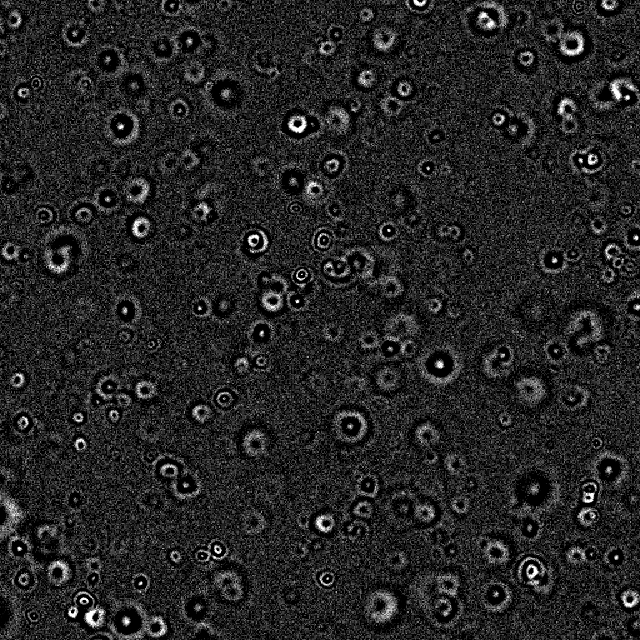
A Shadertoy shader for this texture:

```glsl
// Grainy dark field of scattered particles with concentric diffraction rings.

const float PI = 3.14159265;
const float BASE_LEVEL = 0.122;     // mean grey of the empty field
const float GRAIN_AMOUNT = 0.122;   // standard deviation of the grain
const float GRAIN_CELLS = 512.0;    // grains across the canvas
const float MOTTLE_AMOUNT = 0.03;   // soft uneven background light
const float WARP_SCALE = 38.0;
const float WARP_AMOUNT = 0.0045;   // bends the rings out of round
const float CLUSTER_SCALE = 5.0;
const float DENSITY = 0.40;         // share of cells holding a particle
const float CLUSTERING = 0.55;
const float FAINT = 0.07;           // contrast of the weakest rings
const float STRONG = 1.15;          // contrast of the brightest rings
const float FALLOFF = 1.25;         // how fast the rings fade outward
const int LAYERS = 4;
const float FINEST_CELLS = 25.0;
const float CELLS_STEP = 4.3;       // each layer has this many cells fewer

float hash1(vec2 p) {
    vec3 q = fract(p.xyx * 0.1031);
    q += dot(q, q.yzx + 33.33);
    return fract((q.x + q.y) * q.z);
}

vec2 hash2(vec2 p) {
    vec3 q = fract(p.xyx * vec3(0.1031, 0.1030, 0.0973));
    q += dot(q, q.yzx + 33.33);
    return fract((q.xx + q.yz) * q.zy);
}

// Gradient noise, roughly -0.7 to 0.7
float slope(vec2 corner, vec2 offset) {
    float angle = 2.0 * PI * hash1(corner + 71.0);
    return dot(vec2(cos(angle), sin(angle)), offset);
}

float gradientNoise(vec2 p) {
    vec2 i = floor(p), f = fract(p);
    vec2 w = f * f * f * (f * (f * 6.0 - 15.0) + 10.0);
    vec2 e = vec2(1.0, 0.0);
    return mix(mix(slope(i, f), slope(i + e, f - e), w.x),
               mix(slope(i + e.yx, f - e.yx), slope(i + 1.0, f - 1.0), w.x), w.y);
}

// Normally distributed grain from two uniform hashes
float gaussianGrain(vec2 cell) {
    vec2 h = hash2(cell + 19.0);
    return sqrt(-2.0 * log(max(h.x, 0.0001))) * cos(2.0 * PI * h.y);
}

// Ring wave of one particle; d is the offset in cell units
float particle(vec2 d, vec2 seed, float strength) {
    vec2 shape = hash2(seed + 7.3);
    vec2 look = hash2(seed + 41.9);
    float r = length(d);
    float size = mix(0.28, 0.56, shape.x);
    float u = r / size;

    // Fine multiple rings are rarer than one broad ring
    float rings = mix(0.9, 2.1, pow(shape.y, 4.0));
    float phase = look.x < 0.42 ? 0.0 : PI * mix(0.8, 1.2, look.y);
    float wave = cos(2.0 * PI * rings * u + phase) * exp(-FALLOFF * u * u);

    // One side of the rings is brighter
    float side = 2.0 * PI * hash1(seed + 63.1);
    float tilt = dot(d, vec2(cos(side), sin(side))) / (r + 0.06);
    wave *= 1.0 + 0.6 * tilt;

    float contrast = mix(FAINT, STRONG, pow(hash1(seed + 88.7), 4.5));
    return wave * contrast * strength * (1.0 - smoothstep(0.7, 1.0, r));
}

// Sum of all rings from one grid of particles
float particleLayer(vec2 p, float cells, float layer, float strength) {
    vec2 home = floor(p * cells);
    float sum = 0.0;
    for (int y = -1; y <= 1; y++)
    for (int x = -1; x <= 1; x++) {
        vec2 cell = home + vec2(x, y);
        vec2 seed = cell + 57.0 + layer * 113.0;
        vec2 center = cell + hash2(seed);
        float cluster = gradientNoise(center / cells * CLUSTER_SCALE + 3.7);
        if (hash1(seed + 29.4) < DENSITY + CLUSTERING * cluster)
            sum += particle(p * cells - center, seed, strength);
    }
    return sum;
}

void mainImage(out vec4 fragColor, in vec2 fragCoord) {
    vec2 uv = fragCoord / iResolution.y;

    // Slightly bent coordinates keep the rings irregular
    vec2 bend = vec2(gradientNoise(uv * WARP_SCALE + 11.0),
                     gradientNoise(uv * WARP_SCALE + 47.0));
    vec2 p = uv + WARP_AMOUNT * bend;

    // Overlapping rings interfere; larger ones are fainter
    float field = 0.0;
    for (int i = 0; i < LAYERS; i++) {
        float layer = float(i);
        field += particleLayer(p, FINEST_CELLS - CELLS_STEP * layer, layer, 1.0 - 0.2 * layer);
    }

    // Background light and grain, clipped at black
    float light = BASE_LEVEL + MOTTLE_AMOUNT * gradientNoise(uv * 9.0 + 5.0) + field;
    float grain = gaussianGrain(floor(uv * GRAIN_CELLS));
    light += GRAIN_AMOUNT * grain * (1.0 + 0.5 * clamp(field, -0.6, 0.6));
    fragColor = vec4(vec3(clamp(light, 0.0, 1.0)), 1.0);
}
```
